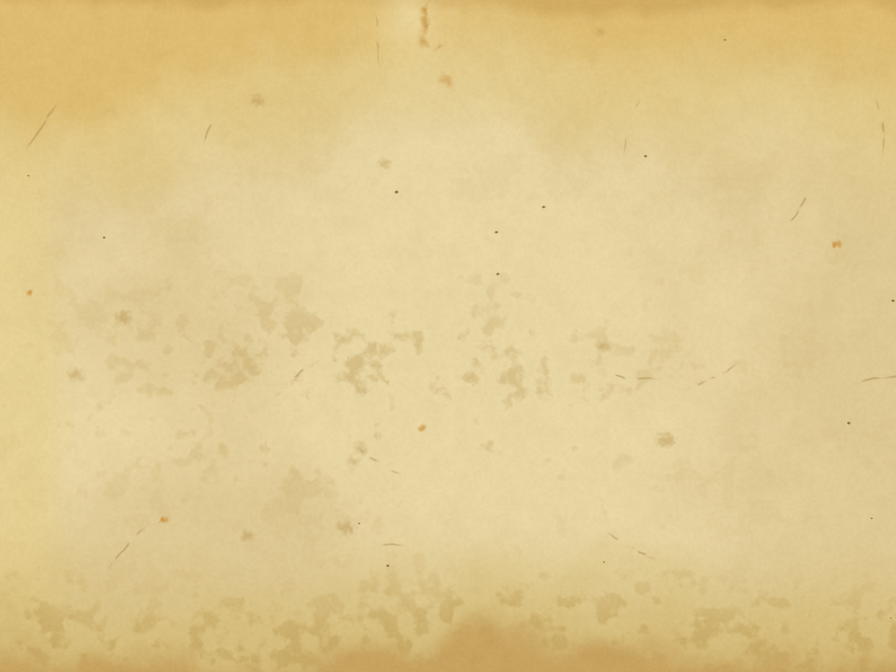
Reproduce this texture procedurally as a WebGL 2 fragment shader.

```glsl
#version 300 es
precision highp float;

uniform vec2 u_resolution;
out vec4 fragColor;

float hash(vec2 p) {
    vec3 q = fract(vec3(p.xyx) * 0.1031);
    q += dot(q, q.yzx + 33.33);
    return fract((q.x + q.y) * q.z);
}

float noise(vec2 p) {
    vec2 i = floor(p), f = fract(p);
    f = f * f * (3.0 - 2.0 * f);
    return mix(mix(hash(i), hash(i + vec2(1, 0)), f.x),
               mix(hash(i + vec2(0, 1)), hash(i + vec2(1, 1)), f.x), f.y);
}

float fbm(vec2 p) {
    float sum = 0.0, weight = 0.5;
    for (int i = 0; i < 5; i++) {
        sum += weight * noise(p);
        p = mat2(1.6, 1.2, -1.2, 1.6) * p + 17.3;
        weight *= 0.5;
    }
    return sum / 0.97;
}

// Soft round falloff, 1 at the centre
float blob(vec2 p, vec2 centre, vec2 radius) {
    vec2 d = (p - centre) / radius;
    return exp(-dot(d, d));
}

// Scattered dots, one at most per cell
float specks(vec2 p, float cells, float chance, float radius, float soft) {
    vec2 home = floor(p * cells);
    float cover = 0.0;
    for (int y = -1; y <= 1; y++)
    for (int x = -1; x <= 1; x++) {
        vec2 cell = home + vec2(x, y);
        vec2 centre = (cell + vec2(hash(cell + 3.1), hash(cell + 71.7))) / cells;
        float size = radius * mix(0.5, 1.2, hash(cell + 29.0));
        float d = length((p - centre) * vec2(1.0, 1.3)) + size * (noise(p * 220.0) - 0.5);
        float dot1 = 1.0 - smoothstep(size - soft, size + soft, d);
        cover = max(cover, dot1 * step(hash(cell + 113.0), chance));
    }
    return cover;
}

// Short curved hairlines
float fibres(vec2 p, float cells, float chance, float pixel) {
    vec2 cell = floor(p * cells);
    vec2 q = (fract(p * cells) - 0.5) / cells;
    float angle = 0.6 + 2.4 * (hash(cell + 9.0) - 0.5);
    q = mat2(cos(angle), -sin(angle), sin(angle), cos(angle)) * q;
    q.y += 4.0 * q.x * q.x * (hash(cell + 5.0) - 0.5) + 0.004 * (noise(p * 60.0) - 0.5);
    float line = 1.0 - smoothstep(0.0004, 0.0012 + pixel, abs(q.y));
    float ends = 1.0 - smoothstep(0.15, 0.4, abs(q.x) * cells);
    return line * ends * step(hash(cell + 47.0), chance) * smoothstep(0.3, 0.6, noise(p * 90.0));
}

void main() {
    float pixel = 1.0 / u_resolution.y;
    vec2 p = gl_FragCoord.xy * pixel;
    vec2 uv = gl_FragCoord.xy / u_resolution;
    float broad = fbm(p * 3.0 + 4.0) - 0.5;
    float mottle = fbm(p * 11.0 + 31.0) - 0.5;
    float fine = fbm(p * 48.0 + 8.0) - 0.5;

    // Clouded cream sheet, duller at the right and lower left
    float shade = 0.42 + 1.5 * broad + 0.5 * mottle + 0.3 * smoothstep(0.65, 1.0, uv.x)
                + 0.5 * blob(uv, vec2(0.2, 0.17), vec2(0.3, 0.1)) - 0.4 * blob(uv, vec2(0.5, 0.45), vec2(0.3));
    vec3 colour = mix(vec3(0.905, 0.835, 0.635), vec3(0.87, 0.785, 0.575), smoothstep(0.0, 1.0, shade));

    // Yellowed left margin
    float margin = 1.0 - smoothstep(0.03, 0.09, uv.x + 0.03 * broad);
    colour = mix(colour, vec3(0.9, 0.81, 0.55), 0.65 * margin);

    // Amber stain along the top, deeper in the left corner
    float top = uv.y + 0.28 * broad + 0.1 * mottle + 0.12 * blob(uv, vec2(0.08, 0.9), vec2(0.13, 0.2))
              + 0.05 * smoothstep(0.75, 1.0, uv.x);
    colour = mix(colour, vec3(0.88, 0.78, 0.52), 0.8 * smoothstep(0.72, 0.9, top));
    colour = mix(colour, vec3(0.87, 0.735, 0.44), 0.9 * smoothstep(0.87, 0.99, top));
    colour = mix(colour, vec3(0.79, 0.64, 0.35), 0.6 * smoothstep(0.975, 1.005, uv.y + 0.05 * mottle));

    // Olive grime and brown rim along the bottom
    float low = uv.y + 0.12 * broad + 0.1 * mottle;
    colour = mix(colour, vec3(0.83, 0.73, 0.47), 0.85 * (1.0 - smoothstep(0.04, 0.21, low)));
    float grime = (1.0 - smoothstep(0.05, 0.19, low)) * smoothstep(0.0, 0.25, fine + 0.5 * mottle);
    colour = mix(colour, vec3(0.72, 0.59, 0.31), 0.45 * grime);
    colour = mix(colour, vec3(0.77, 0.625, 0.355), 0.9 * (1.0 - smoothstep(0.0, 0.065, low)));

    // Worn pale patch beside a rusty crease at the top
    colour = mix(colour, vec3(0.92, 0.84, 0.62), 0.8 * blob(p, vec2(0.61, 0.97), vec2(0.045, 0.06)));
    float crease = abs(p.x - 0.645 + 0.1 * (p.y - 0.9) + 0.12 * mottle);
    float rust = (1.0 - smoothstep(0.0, 0.022, crease)) * smoothstep(0.82, 0.93, p.y);
    colour = mix(colour, vec3(0.74, 0.52, 0.2), rust * smoothstep(-0.05, 0.25, fine) * 0.8);

    // Faint foxing, gathered around the middle
    float gather = 0.25 + blob(uv, vec2(0.42, 0.42), vec2(0.3, 0.15));
    float foxing = smoothstep(0.06, 0.3, fine + 0.7 * mottle) * gather;
    colour = mix(colour, vec3(0.74, 0.62, 0.37), 0.38 * foxing);
    colour = mix(colour, vec3(0.7, 0.56, 0.3), 0.4 * specks(p, 9.0, 0.13, 0.009, 0.008));
    colour = mix(colour, vec3(0.78, 0.52, 0.18), 0.7 * specks(p + 5.0, 6.0, 0.06, 0.006, 0.004));

    // Hairlines, sharp dark specks and paper grain
    colour = mix(colour, vec3(0.65, 0.52, 0.29), 0.42 * fibres(p + 2.0, 8.0, 0.16, pixel));
    colour = mix(colour, vec3(0.38, 0.3, 0.16), 0.75 * specks(p + 9.0, 14.0, 0.07, 0.0022, 0.001 + 0.5 * pixel));
    colour += 0.03 * fine + 0.018 * (noise(p * 260.0) - 0.5);
    fragColor = vec4(clamp(colour, 0.0, 1.0), 1.0);
}
```
